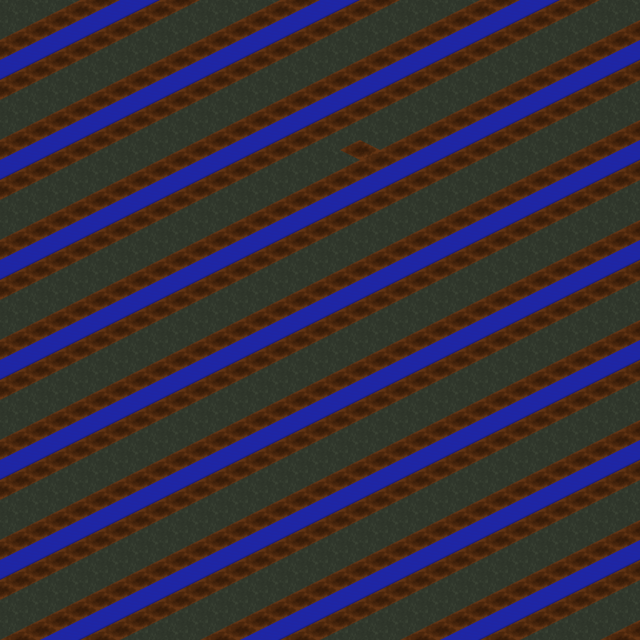
This pattern is drawn by a Shadertoy shader. Its source:

```glsl
// Isometric tile field: blue canals with brown earth banks between bands of dark grass.

const float TILES_DOWN = 32.0;              // tile rows along a vertical line
const float ROWS_PER_REPEAT = 5.0;          // two grass, bank, canal, bank
const float GRASS_ROWS = 2.0;
const float CANAL_ROW = 3.0;
const vec2 STRAY_CELL = vec2(16.0, -2.0);   // lone earth tile out in the grass
const vec2 HALF_TILE = vec2(16.0, 8.0);     // half a tile, in grains of texture
const int SAMPLES = 3;                      // antialiasing samples per axis
const float TAU = 6.2831853;

const vec3 GRASS = vec3(0.185, 0.212, 0.168);
const vec3 GRASS_FLECK = vec3(0.265, 0.305, 0.235);
const vec3 EARTH_DARK = vec3(0.20, 0.10, 0.03);
const vec3 EARTH_MID = vec3(0.29, 0.15, 0.05);
const vec3 EARTH_LIGHT = vec3(0.40, 0.21, 0.08);
const vec3 WATER = vec3(0.125, 0.145, 0.635);
const vec3 WATER_GLINT = vec3(0.09, 0.165, 0.71);

float hash(vec2 p) {
    vec3 q = fract(p.xyx * 0.1031);
    q += dot(q, q.yzx + 33.33);
    return fract((q.x + q.y) * q.z);
}

float valueNoise(vec2 p) {
    vec2 i = floor(p), f = fract(p);
    f = f * f * (3.0 - 2.0 * f);
    return mix(mix(hash(i), hash(i + vec2(1, 0)), f.x),
               mix(hash(i + vec2(0, 1)), hash(i + vec2(1, 1)), f.x), f.y);
}

// Dark stipple with sparse pale flecks
vec3 grassColor(vec2 grain) {
    float stipple = valueNoise(grain + 71.0);
    float fleck = smoothstep(0.62, 0.95, valueNoise(grain * vec2(0.8, 0.6) + 19.0));
    return mix(GRASS * (0.92 + 0.16 * stipple), GRASS_FLECK, 0.55 * fleck);
}

// Dark hollow in the middle, pale crumbling rim
vec3 earthColor(vec2 local, vec2 grain) {
    float rough = 0.6 * valueNoise(grain * vec2(0.4, 0.5) + 43.0)
                + 0.4 * valueNoise(grain + 87.0);
    float height = 2.0 * length(local - 0.5) + 0.9 * (rough - 0.5);
    vec3 color = mix(EARTH_DARK, EARTH_MID, smoothstep(0.15, 0.75, height));
    return mix(color, EARTH_LIGHT, smoothstep(0.75, 1.25, height));
}

// Fine slanted ripples and a shaded lower edge
vec3 waterColor(vec2 local, vec2 grain) {
    float wobble = valueNoise(grain * 0.7 + 29.0);
    float ripple = 0.5 + 0.5 * sin(TAU * (4.0 * local.y + 2.0 * local.x) + 3.0 * wobble);
    vec3 color = mix(WATER, WATER_GLINT, 0.7 * ripple * ripple * wobble);
    return color * (1.0 - 0.3 * smoothstep(0.9, 1.0, local.x));
}

vec3 fieldColor(vec2 p) {
    // Tile axes: x counts rows across the bands, y counts tiles along them
    float down = 1.0 - p.y;
    vec2 tile = TILES_DOWN * vec2(down + 0.5 * p.x, down - 0.5 * p.x);
    vec2 cell = floor(tile);
    vec2 local = tile - cell;
    vec2 grain = HALF_TILE * vec2(local.x - local.y, local.x + local.y - 1.0);

    float row = mod(cell.x, ROWS_PER_REPEAT);
    bool stray = all(lessThan(abs(cell - STRAY_CELL), vec2(0.5)));
    if (row < GRASS_ROWS - 0.5 && !stray) return grassColor(grain);
    if (abs(row - CANAL_ROW) < 0.5) return waterColor(local, grain);
    return earthColor(local, grain);
}

void mainImage(out vec4 fragColor, in vec2 fragCoord) {
    vec3 sum = vec3(0.0);
    for (int j = 0; j < SAMPLES; j++) {
        for (int i = 0; i < SAMPLES; i++) {
            vec2 offset = (vec2(i, j) + 0.5) / float(SAMPLES) - 0.5;
            sum += fieldColor((fragCoord + offset) / iResolution.y);
        }
    }
    fragColor = vec4(sum / float(SAMPLES * SAMPLES), 1.0);
}
```
